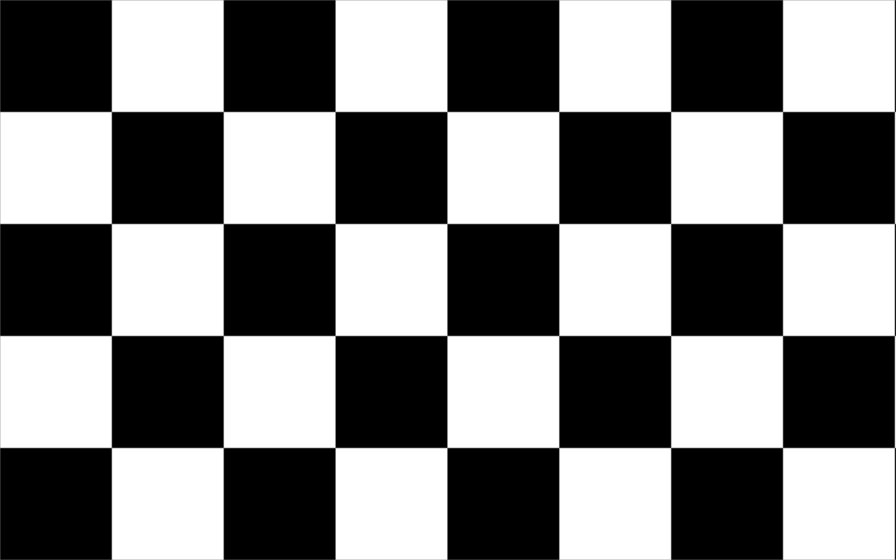
Write a Shadertoy shader that draws this pattern.

```glsl
// Black and white checkerboard, eight squares across and five down.
// Each axis is a soft square wave; the product of the two waves
// gives the alternating colour, starting with black at the lower left.

const vec2 SQUARES = vec2(8.01, 5.0);  // squares per canvas width and height
const float EDGE_PIXELS = 1.0;         // half width of the softened edge
const vec3 BLACK = vec3(0.0);
const vec3 WHITE = vec3(1.0);

// Signed distance to the nearest cell edge: positive in even cells.
vec2 edgeDistance(vec2 cell) {
    return abs(mod(cell - 0.5, 2.0) - 1.0) - 0.5;
}

// Square wave from -1 to 1 on both axes, with softened steps.
vec2 softSquareWave(vec2 cell, vec2 softness) {
    return 2.0 * smoothstep(-softness, softness, edgeDistance(cell)) - 1.0;
}

// 0 on squares of even parity, 1 on squares of odd parity.
float checker(vec2 cell, vec2 softness) {
    vec2 wave = softSquareWave(cell, softness);
    return 0.5 - 0.5 * wave.x * wave.y;
}

void mainImage(out vec4 fragColor, in vec2 fragCoord) {
    // Canvas position and edge softness, both measured in squares
    vec2 cell = fragCoord / iResolution.xy * SQUARES;
    vec2 softness = EDGE_PIXELS * SQUARES / iResolution.xy;

    fragColor = vec4(mix(BLACK, WHITE, checker(cell, softness)), 1.0);
}
```
